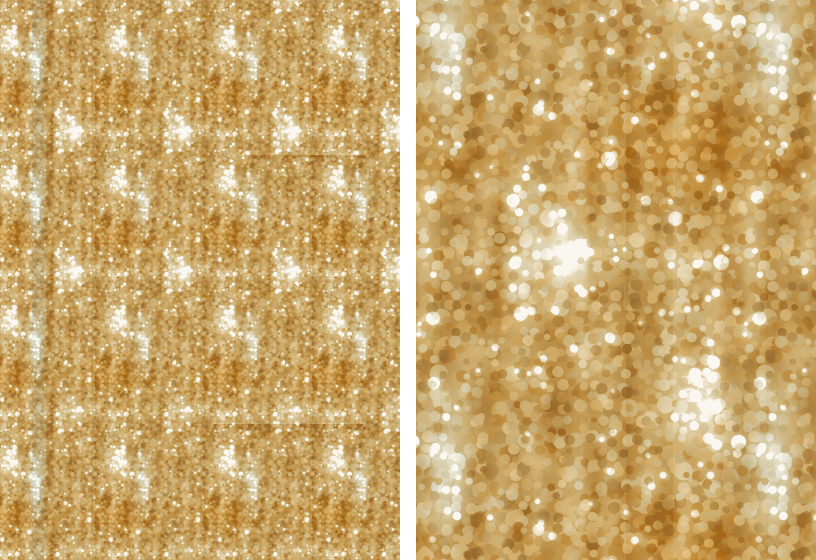
Left: the whole. Right: its middle third, enlarged.
A Shadertoy shader for this texture:

```glsl
// Gold sequin cloth: a repeating panel of overlapping discs, pale glows and sparkles.
// Wrapped hashes and gradient noise make each panel repeat; the main glow fades
// down the cloth, and faint strips and cuts break up the regularity.

#define PANEL vec2(0.272, 0.25)   // panel size as a share of the canvas
#define FIRST_SEAM 0.12           // left edge of the first whole panel
#define BASE_LIGHT 0.38
#define FACET_CONTRAST 0.62
#define STREAK_DEPTH 0.24
#define BLOTCH_DEPTH 0.24
#define SPARKLE_RATE 0.75
#define WARMTH 0.10

vec2 hash2(vec2 p) {
    vec3 a = fract(p.xyx * vec3(0.1031, 0.1030, 0.0973));
    a += dot(a, a.yzx + 33.33);
    return fract((a.xx + a.yz) * a.zy);
}

float corner(vec2 cell, vec2 offset, vec2 period) {
    float angle = 6.2832 * hash2(mod(cell, period) + period * 3.7).x;
    return dot(vec2(cos(angle), sin(angle)), offset);
}

// Gradient noise that wraps at the given period
float gradientNoise(vec2 p, vec2 period) {
    vec2 i = floor(p), f = fract(p), e = vec2(1, 0);
    vec2 w = f * f * f * (f * (f * 6.0 - 15.0) + 10.0);
    return mix(mix(corner(i, f, period), corner(i + e, f - e, period), w.x),
               mix(corner(i + e.yx, f - e.yx, period), corner(i + 1.0, f - 1.0, period), w.x), w.y);
}

float glow(vec2 t, vec2 center, vec2 radius) {
    vec2 d = t - center;
    d = (d - round(d)) / radius;
    return exp(-dot(d, d));
}

float band(float x, float lo, float hi, float soft) {
    return smoothstep(lo - soft, lo + soft, x) * (1.0 - smoothstep(hi - soft, hi + soft, x));
}

// Broad light across one panel; t runs right and down from 0 to 1
float panelLight(vec2 t, float fade) {
    t = fract(t);
    float light = BASE_LIGHT + 0.10 * (hash2(vec2(floor(t.x * 7.0), 5.0)).x - 0.5);
    light += STREAK_DEPTH * gradientNoise(t * vec2(13, 2), vec2(13, 2));
    light += BLOTCH_DEPTH * gradientNoise(t * vec2(6, 8), vec2(6, 8));
    float column = band(t.x, 0.05, 0.31, 0.012) * glow(t, vec2(t.x, 0.87), vec2(1.0, 0.2));
    light += fade * (0.17 * column + 0.5 * glow(t, vec2(0.23, 0.96), vec2(0.08, 0.07))
                     + 0.3 * glow(t, vec2(0.11, 0.82), vec2(0.06, 0.05)));
    light += 0.36 * glow(t, vec2(0.66, 0.31), vec2(0.08, 0.14));
    light += 0.28 * glow(t, vec2(0.87, 0.46), vec2(0.09, 0.17));
    light -= 0.15 * glow(t, vec2(0.62, 0.68), vec2(0.32, 0.11));
    light -= 0.12 * glow(t, vec2(0.76, 0.80), vec2(0.04, 0.30));
    return light - 0.08 * glow(t, vec2(0.34, 0.55), vec2(0.05, 0.30));
}

// Overlapping discs; surface holds tone and warmth
void addSequins(inout vec2 surface, vec2 t, vec2 count, float seed, float light, float aa) {
    vec2 g = t * count, id = floor(g);
    for (int k = 0; k < 9; k++) {
        vec2 cell = id + vec2(k % 3 - 1, k / 3 - 1);
        vec2 key = mod(cell, count) + seed;
        vec2 place = hash2(key), look = hash2(key + 71.0);
        float radius = mix(0.28, 0.56, look.x);
        float d = length(g - cell - 0.5 - 0.7 * (place - 0.5));
        float cover = 1.0 - smoothstep(radius - aa, radius + aa, d);
        vec2 facet = vec2(light + FACET_CONTRAST * (look.y - 0.5), place.x - 0.5);
        surface = mix(surface, facet, 0.75 * cover);
    }
}

// Scattered white glints, denser where the light is strong
float sparkles(vec2 t, vec2 count, float seed, float fade, float aa) {
    vec2 g = t * count, id = floor(g);
    float sum = 0.0;
    for (int k = 0; k < 9; k++) {
        vec2 cell = id + vec2(k % 3 - 1, k / 3 - 1);
        vec2 key = mod(cell, count) + seed;
        vec2 place = hash2(key), look = hash2(key + 37.0);
        float rate = clamp(SPARKLE_RATE * (panelLight((cell + 0.5) / count, fade) - 0.27), 0.02, 0.6);
        float d = length(g - cell - 0.5 - 0.6 * (place - 0.5));
        float radius = mix(0.17, 0.36, look.y);
        float core = 1.0 - smoothstep(radius - aa, radius + aa, d);
        sum += step(look.x, rate) * (0.42 * core + 0.16 * exp(-6.0 * d * d));
    }
    return sum;
}

vec3 goldRamp(float tone) {
    vec3 c = mix(vec3(0.61, 0.41, 0.15), vec3(0.73, 0.56, 0.28), smoothstep(0.0, 0.25, tone));
    c = mix(c, vec3(0.81, 0.69, 0.45), smoothstep(0.2, 0.48, tone));
    c = mix(c, vec3(0.88, 0.82, 0.67), smoothstep(0.45, 0.76, tone));
    return mix(c, vec3(0.98, 0.97, 0.94), smoothstep(0.72, 1.0, tone));
}

void mainImage(out vec4 fragColor, in vec2 fragCoord) {
    vec2 p = fragCoord / iResolution.xy;
    p.y = 1.0 - p.y;
    vec2 grid = (p - vec2(FIRST_SEAM, 0.0)) / PANEL, t = fract(grid);
    float fade = 1.0 - 0.9 * smoothstep(0.5, 3.0, floor(grid.y - 0.46));
    float aa = 0.7 / (PANEL.y * iResolution.y);
    float light = panelLight(t, fade);

    // Two sizes of sequin, then two sizes of glint
    vec2 surface = vec2(light - 0.06, 0.0);
    addSequins(surface, t, vec2(19, 25), 11.0, light, aa * 25.0);
    addSequins(surface, t, vec2(29, 38), 53.0, light, aa * 38.0);
    surface.x += sparkles(t, vec2(15, 19), 91.0, fade, aa * 19.0);
    surface.x += sparkles(t, vec2(27, 35), 23.0, fade, aa * 35.0);

    // Greyer strip near the left side, with a dark fold beside it
    float strip = band(p.x, 0.078, 0.113, 0.002);
    surface += strip * vec2(0.05, -0.6);
    surface.x -= 0.08 * band(p.x, 0.115, 0.135, 0.003);

    // Horizontal cuts: bright above, shaded below
    for (int i = 0; i < 2; i++) {
        float below = p.y - (0.277 + 0.48 * float(i));
        float span = band(p.x, 0.63 - 0.1 * float(i), 0.915, 0.002);
        float side = smoothstep(-0.001, 0.001, below);
        surface.x += span * mix(0.12, -0.16, side) * exp(-abs(below) * 70.0);
    }

    // Olive pale patch and orange shaded band
    surface.y += 0.6 * glow(t, vec2(0.62, 0.68), vec2(0.32, 0.14))
               - 0.6 * glow(t, vec2(0.87, 0.46), vec2(0.10, 0.18));
    vec3 color = goldRamp(surface.x);
    color += WARMTH * surface.y * vec3(0.5, -0.1, -0.8) * (1.0 - smoothstep(0.7, 1.0, surface.x));
    fragColor = vec4(clamp(color, 0.0, 1.0), 1.0);
}
```
